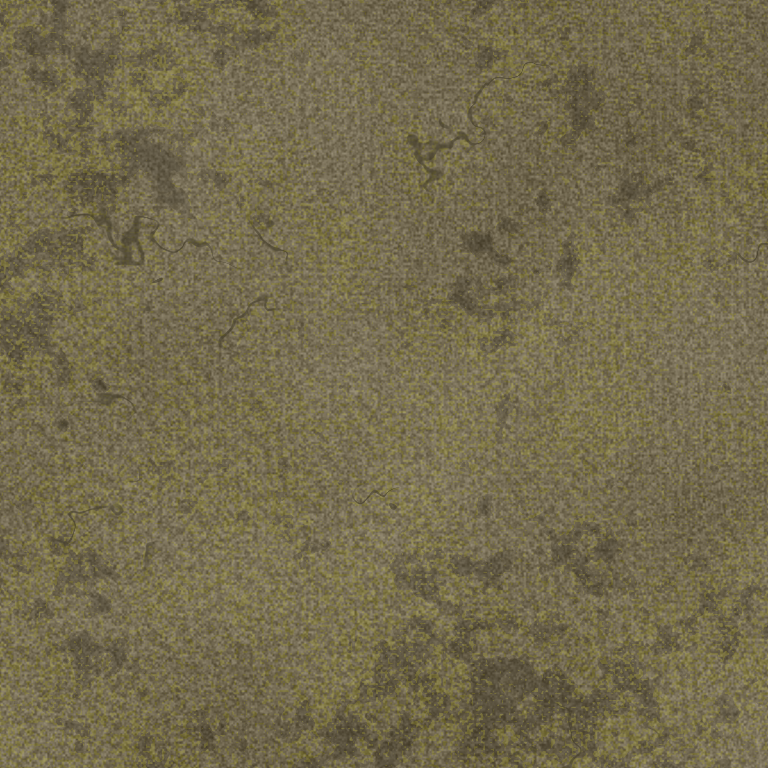
Write a WebGL 2 fragment shader that draws this texture.

```glsl
#version 300 es
precision highp float;

uniform vec2 u_resolution;
out vec4 fragColor;

float hash(vec2 p) {
    return fract(sin(dot(p, vec2(127.1, 311.7))) * 43758.5453);
}

float noise(vec2 p) {
    vec2 i = floor(p), f = fract(p);
    f = f * f * (3.0 - 2.0 * f);
    return mix(mix(hash(i), hash(i + vec2(1, 0)), f.x),
               mix(hash(i + vec2(0, 1)), hash(i + vec2(1, 1)), f.x), f.y);
}

// Rotated octaves, normalised to 0..1
float fbm(vec2 p, int octaves, float gain) {
    float sum = 0.0, weight = 0.0, amp = 1.0;
    for (int i = 0; i < octaves; i++) {
        sum += amp * noise(p);
        weight += amp;
        amp *= gain;
        p = mat2(1.6, 1.2, -1.2, 1.6) * p + 17.3;
    }
    return sum / weight;
}

// Thin broken lines along the mid level of a noise field
float cracks(vec2 uv) {
    vec2 warp = vec2(noise(uv * 45.0), noise(uv * 45.0 + 31.0)) - 0.5;
    float level = abs(fbm(uv * 8.0 + warp * 0.35 + 70.0, 4, 0.5) - 0.5);
    float region = smoothstep(0.60, 0.70, fbm(uv * 6.0 + 90.0, 3, 0.5));
    return (1.0 - smoothstep(0.004, 0.016, level)) * region;
}

void main() {
    vec2 uv = gl_FragCoord.xy / min(u_resolution.x, u_resolution.y);

    // Broad clouds and clustered, ragged stains
    float cloud = fbm(uv * 3.5 + 5.0, 4, 0.55) - 0.5;
    float cluster = fbm(uv * 5.0 + 40.0, 4, 0.55) - 0.5;
    float ragged = fbm(uv * 38.0 + 12.0, 4, 0.6) - 0.5;
    float edge = ragged + cluster * 0.9 - 0.12;
    float stain = smoothstep(-0.01, 0.03, edge);
    float deepStain = smoothstep(0.08, 0.13, edge);
    float rim = smoothstep(-0.10, -0.02, edge) * (1.0 - stain);

    // Fine grain
    float grain = 0.6 * noise(uv * 300.0) + 0.4 * noise(uv.yx * 430.0 + 9.0) - 0.5;
    float speck = noise(uv * 330.0 + 150.0);

    vec3 color = mix(vec3(0.452, 0.415, 0.322), vec3(0.385, 0.350, 0.265), stain * 0.75);
    color = mix(color, vec3(0.335, 0.305, 0.235), deepStain * 0.6);
    color += cloud * 0.13;

    // Olive flecks, denser in patches and around the stains
    float moss = fbm(uv * 9.0 + 60.0, 4, 0.6) - 0.5;
    float cutoff = 0.66 - moss * 0.7 - rim * 0.16 + stain * 0.12;
    float fleck = smoothstep(cutoff - 0.08, cutoff + 0.08, speck);
    color = mix(color, vec3(0.505, 0.475, 0.235) + cloud * 0.10, fleck * 0.75);

    color += grain * mix(0.26, 0.19, stain);
    color = mix(color, vec3(0.27, 0.245, 0.17), cracks(uv) * 0.6);

    fragColor = vec4(color, 1.0);
}
```
